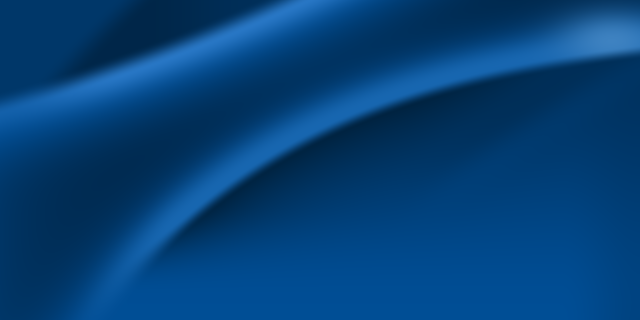
Reproduce this background procedurally as a Shadertoy shader.

```glsl
#define DEEP vec3(0.00, 0.15, 0.285)
#define SHADOW vec3(0.00, 0.125, 0.23)
#define NAVY vec3(0.00, 0.215, 0.41)
#define AZURE vec3(0.00, 0.305, 0.585)
#define CREST vec3(0.10, 0.41, 0.70)
#define UPPER_CREST vec3(0.17, 0.48, 0.79)
#define GLINT vec3(0.27, 0.53, 0.77)
#define EDGE_SOFTNESS 0.022
#define CORE_WIDTH 0.062
#define HALO_WIDTH 0.135

float gaussian(float d, float width) {
    return exp(-d * d / (width * width));
}

// Approximate signed distances, positive above each curve
float lowerFold(vec2 p) {
    float fall = 1.42 * exp(-1.42 * p.x);
    float slope = 1.42 * fall;
    return (p.y - 0.92 + fall) / sqrt(1.0 + slope * slope);
}

float upperFold(vec2 p) {
    float height = 0.69 + p.x * (0.27 + 0.10 * p.x);
    float slope = 0.27 + 0.20 * p.x;
    return (p.y - height) / sqrt(1.0 + slope * slope);
}

// Wide halo with a bright core along the edge of a fold
vec3 addFold(vec3 color, float d, vec3 crest, float strength) {
    color = mix(color, AZURE, gaussian(d, HALO_WIDTH) * 0.95);
    return mix(color, crest, gaussian(d - 0.03, CORE_WIDTH) * strength);
}

// Ground beneath the lower fold
vec3 groundColor(vec2 p, float d) {
    vec3 color = mix(AZURE, NAVY, smoothstep(0.0, 0.75, p.y));
    float shade = exp(min(d, 0.0) / 0.15) * smoothstep(0.08, 0.36, p.y);
    shade *= 1.0 - 0.75 * smoothstep(1.25, 1.95, p.x);
    color = mix(color, SHADOW, shade);

    // Faint diagonal creases and a darker right margin
    float across = p.y - 0.62 * p.x;
    float crease = gaussian(across + 0.36, 0.05) - gaussian(across + 0.46, 0.06);
    color *= 1.0 - 0.05 * crease * smoothstep(1.2, 1.6, p.x);
    return color * (1.0 - 0.14 * smoothstep(1.75, 2.0, p.x) * (1.0 - p.y));
}

// Hollow between the two folds
vec3 hollowColor(vec2 p, float lower, float upper) {
    vec3 color = mix(DEEP, NAVY, 0.9 * exp(-p.x / 0.22));
    color = mix(color, NAVY, 0.25 * gaussian(p.x - 1.1, 0.35));
    color = addFold(color, upper + 0.06, UPPER_CREST,
                    mix(0.45, 0.95, smoothstep(0.0, 0.4, p.x)));
    float crestStrength = smoothstep(0.15, 0.55, p.x) * 0.92;
    color = addFold(color, lower, CREST, crestStrength);
    float glint = gaussian(length((p - vec2(1.91, 0.875)) * vec2(0.55, 1.0)), 0.085);
    return mix(color, GLINT, glint * 0.85);
}

// Corner beyond the upper fold
vec3 cornerColor(vec2 p) {
    float rim = p.x - 0.43 + 1.1 * (1.0 - p.y) - 0.5 * (1.0 - p.y) * (1.0 - p.y);
    vec3 color = mix(NAVY, DEEP, smoothstep(-0.07, 0.06, rim));
    return mix(color, NAVY, 0.5 * smoothstep(0.45, 0.8, p.x));
}

void mainImage(out vec4 fragColor, in vec2 fragCoord) {
    // Canvas spans 2 by 1 units
    vec2 p = fragCoord / iResolution.xy * vec2(2.0, 1.0);
    float lower = lowerFold(p);
    float upper = upperFold(p);

    // The lower edge blurs into the ground at its left end
    float softness = EDGE_SOFTNESS + 0.05 * (1.0 - smoothstep(0.2, 0.6, p.x));
    vec3 color = hollowColor(p, lower, upper);
    color = mix(groundColor(p, lower), color, smoothstep(-softness, softness, lower));
    color = mix(color, cornerColor(p), smoothstep(-0.045, 0.025, upper));
    fragColor = vec4(color, 1.0);
}
```
